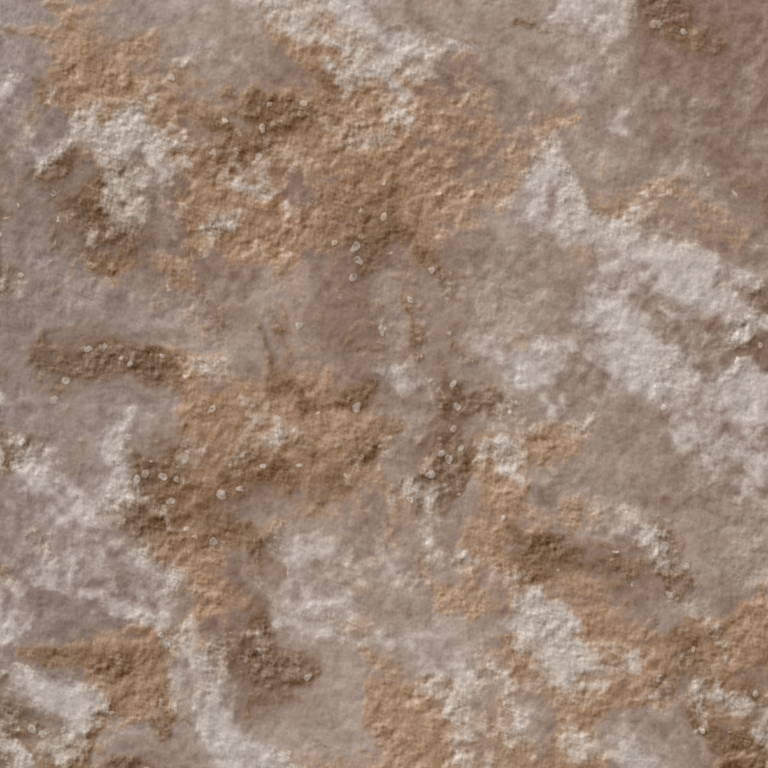
This texture is drawn by a three.js fragment shader. Its source:

```glsl
varying vec2 vUv;

#define TAUPE_DARK vec3(0.53, 0.44, 0.39)
#define TAUPE_LIGHT vec3(0.655, 0.585, 0.545)
#define OCHRE vec3(0.63, 0.49, 0.365)
#define UMBER vec3(0.43, 0.325, 0.235)
#define CHALK vec3(0.74, 0.70, 0.67)
#define SLATE vec3(0.57, 0.53, 0.52)
#define RELIEF 0.55
#define GRAIN 0.16

float hash(vec2 p) {
  vec3 h = fract(p.xyx * 0.1031);
  h += dot(h, h.yzx + 33.33);
  return fract((h.x + h.y) * h.z);
}

float noise(vec2 p) {
  vec2 i = floor(p);
  vec2 f = fract(p);
  f = f * f * (3.0 - 2.0 * f);
  float low = mix(hash(i), hash(i + vec2(1.0, 0.0)), f.x);
  float high = mix(hash(i + vec2(0.0, 1.0)), hash(i + 1.0), f.x);
  return mix(low, high, f.y);
}

float fbm(vec2 p) {
  float sum = 0.0;
  float weight = 0.5;
  for (int i = 0; i < 5; i++) {
    sum += weight * noise(p);
    p = mat2(1.6, 1.2, -1.2, 1.6) * p + 19.7;
    weight *= 0.5;
  }
  return sum / 0.96875;
}

// Soft round bias that gathers features around a centre
float gather(vec2 p, vec2 centre, vec2 size) {
  vec2 d = (p - centre) / size;
  return exp(-dot(d, d));
}

// Scattered chips: x is the body, y the lit and shaded rim
vec2 chips(vec2 p, float scale, float density) {
  vec2 result = vec2(0.0);
  p *= scale;
  vec2 cell = floor(p);
  for (int y = -1; y <= 1; y++) {
    for (int x = -1; x <= 1; x++) {
      vec2 id = cell + vec2(float(x), float(y));
      vec2 jitter = vec2(hash(id + 3.1), hash(id + 47.3));
      vec2 d = p - id - jitter;
      float angle = 6.283 * hash(id + 71.9);
      vec2 axis = vec2(cos(angle), sin(angle));
      float dist = length(vec2(dot(d, axis), 1.4 * dot(d, vec2(-axis.y, axis.x))));
      dist += 0.16 * (noise(d * 5.0 + id * 7.0) - 0.5);
      float radius = mix(0.12, 0.3, hash(id + 11.7));
      float present = smoothstep(0.0, 0.08, density - hash(id + 29.5));
      float body = 1.0 - smoothstep(radius - 0.07, radius + 0.07, dist);
      float rim = 1.0 - smoothstep(0.0, 0.13, abs(dist - radius));
      float light = dot(normalize(d + 0.0001), vec2(-0.6, 0.8));
      result.x = max(result.x, body * present);
      result.y += rim * light * present;
    }
  }
  return result;
}

void main() {
  vec2 p = vUv;
  vec2 warp = vec2(fbm(p * 6.0), fbm(p * 6.0 + 17.0)) - 0.5;
  vec2 q = p + 0.16 * warp;
  float rough = fbm(q * 24.0 + 5.0);
  float fine = fbm(p * 75.0);
  float crumb = rough - 0.5 + 0.5 * (fine - 0.5);

  // Mottled taupe ground, cooler on the left
  float tone = 0.55 * fbm(q * 4.0 + 2.0) + 0.45 * rough;
  vec3 color = mix(TAUPE_DARK, TAUPE_LIGHT, smoothstep(0.31, 0.66, tone));
  color = mix(color, SLATE, 0.45 * smoothstep(0.3, 0.0, q.x));

  // Ochre stains and umber crusts, thickest near the middle and upper corners
  float core = gather(p, vec2(0.40, 0.50), vec2(0.17, 0.25));
  float corners = gather(p, vec2(0.97, 0.95), vec2(0.17)) + gather(p, vec2(0.13, 0.88), vec2(0.2, 0.1));
  float ochre = fbm(q * 7.0 + 31.0) + 0.12 * core + 0.11 * corners + 0.35 * crumb;
  ochre = smoothstep(0.53, 0.69, ochre);
  float umber = fbm(q * 8.0 + 83.0) + 0.11 * core + 0.07 * corners + 0.5 * crumb;
  umber = smoothstep(0.55, 0.76, umber);
  color = mix(color, OCHRE, 0.7 * ochre);
  color = mix(color, UMBER, 0.75 * umber);

  // Chalky streaks along a falling diagonal, with a cloud in the lower left
  float along = q.x - q.y;
  float across = (q.x + q.y - 1.46) * 0.707;
  float streak = fbm(vec2(along * 5.0, across * 13.0) + 7.0);
  float band = exp(-across * across / 0.004);
  float cloud = gather(p, vec2(0.13, 0.13), vec2(0.22, 0.17));
  float chalk = streak + 0.17 * band + 0.11 * cloud - 0.08 * core + 0.4 * crumb;
  chalk = smoothstep(0.57, 0.81, chalk);
  color = mix(color, CHALK, 0.85 * chalk);

  // Broad flat flakes and small pale pebbles lodged in the crust
  vec2 flakes = chips(p + 0.02 * warp, 13.0, 0.09);
  color = mix(color, mix(OCHRE, CHALK, 0.25), 0.55 * flakes.x);
  vec2 pebbles = chips(p, 42.0, 0.02 + 0.3 * umber + 0.07 * core);
  color = mix(color, CHALK, 0.6 * pebbles.x);
  vec2 curls = chips(p + 0.37, 50.0, 0.05 + 0.18 * smoothstep(0.48, 0.62, rough));
  color += 0.03 * flakes.y + 0.09 * pebbles.y + 0.065 * curls.y;

  // Embossed crumbly surface, stronger on the stained areas
  float slope = fine - fbm((p + vec2(-0.0025, 0.0033)) * 75.0);
  float crust = 0.22 + 0.5 * max(ochre, umber) + 0.3 * smoothstep(0.45, 0.65, rough);
  color += RELIEF * crust * slope;
  color += GRAIN * (fine - 0.5) + 0.035 * (noise(p * 330.0) - 0.5);

  gl_FragColor = vec4(clamp(color, 0.0, 1.0), 1.0);
}
```
